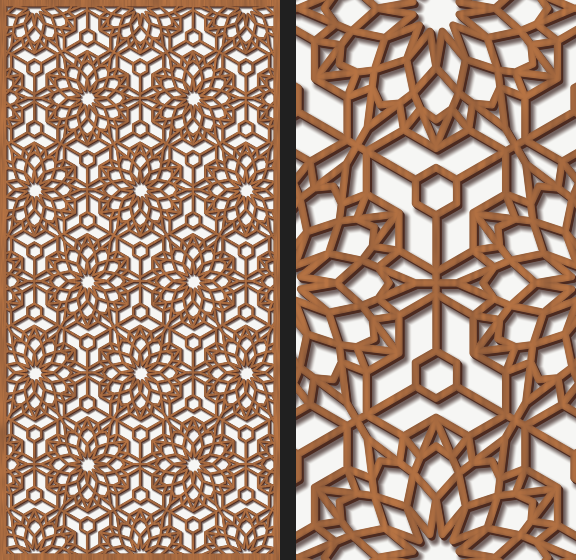
Left: the whole. Right: its middle third, enlarged.
Give the GLSL for this pattern, as a WebGL 1 fragment shader.

```glsl
precision highp float;
// Carved wooden screen: twelve-fold rosettes on a triangular lattice, framed, with a soft shadow.
uniform vec2 u_resolution;

// Lengths are in canvas widths; lattice points below are in rosette spacings.
const float SPACING = 0.3776;
const vec2 LATTICE_SHIFT = vec2(0.5, 0.009);
const float BAR_HALF = 0.0044;
const float FRAME = 0.0235;
const vec2 DEPTH = vec2(0.0025, -0.0030);
const vec2 SHADOW_SHIFT = vec2(0.0055, -0.0065);
const float SHADOW_BLUR = 0.0085;

const vec3 WALL = vec3(0.965, 0.965, 0.955);
const vec3 SHADE = vec3(0.45, 0.39, 0.38);
const vec3 WOOD_LIGHT = vec3(0.72, 0.455, 0.265);
const vec3 WOOD_DARK = vec3(0.53, 0.34, 0.22);
const vec3 SIDE = vec3(0.30, 0.165, 0.125);

// Rosette points, repeated every thirty degrees with a mirror between.
const vec2 PETAL_ROOT = vec2(0.073, 0.0196);
const vec2 PETAL_SHOULDER = vec2(0.186, 0.0);
const vec2 PETAL_TIP = vec2(0.266, 0.0714);
const vec2 KITE_SIDE = vec2(0.317, 0.0497);
const vec2 KITE_NOTCH = vec2(0.352, 0.0);
const vec2 KITE_TIP = vec2(0.434, 0.0);
// Points that link the rosettes around each triangle centre.
const vec2 ARM_TOP = vec2(0.383, 0.221);
const vec2 ARM_CORNER = vec2(0.383, 0.1026);
const vec2 ARM_END = vec2(0.5, 0.035);
const vec2 EDGE_MIDDLE = vec2(0.5, 0.0);
const vec2 HEXAGON_LOW = vec2(0.5, 0.214);
const vec2 HEXAGON_SIDE = vec2(0.435, 0.2512);

float hash(vec2 p) {
  vec3 q = fract(vec3(p.xyx) * 0.1031);
  q += dot(q, q.yzx + 33.33);
  return fract((q.x + q.y) * q.z);
}

float noise(vec2 p) {
  vec2 cell = floor(p), f = fract(p);
  f = f * f * (3.0 - 2.0 * f);
  float low = mix(hash(cell), hash(cell + vec2(1.0, 0.0)), f.x);
  float high = mix(hash(cell + vec2(0.0, 1.0)), hash(cell + 1.0), f.x);
  return mix(low, high, f.y);
}

float segment(vec2 p, vec2 a, vec2 b) {
  vec2 ab = b - a;
  return length(p - a - ab * clamp(dot(p - a, ab) / dot(ab, ab), 0.0, 1.0));
}

// Reflects the side that the normal points to.
vec2 fold(vec2 p, vec2 normal) {
  return p - 2.0 * max(dot(p, normal), 0.0) * normal;
}

// Distance to the bar centre lines.
float lattice(vec2 p) {
  vec2 period = vec2(1.0, 1.7320508);
  vec2 even = mod(p + 0.5 * period, period) - 0.5 * period;
  vec2 odd = mod(p, period) - 0.5 * period;
  vec2 q = abs(dot(even, even) < dot(odd, odd) ? even : odd);
  q = fold(q, vec2(-0.5, 0.866025));
  q.y = abs(q.y);

  // Links between rosettes
  float d = segment(q, ARM_TOP, ARM_CORNER);
  d = min(d, segment(q, ARM_CORNER, ARM_END));
  d = min(d, segment(q, HEXAGON_LOW, EDGE_MIDDLE));
  d = min(d, segment(q, HEXAGON_LOW, HEXAGON_SIDE));
  d = min(d, segment(q, KITE_TIP, EDGE_MIDDLE));

  // Petals and the ring of kites
  q = fold(q, vec2(-0.258819, 0.965926));
  d = min(d, segment(q, PETAL_ROOT, PETAL_SHOULDER));
  d = min(d, segment(q, PETAL_SHOULDER, PETAL_TIP));
  d = min(d, segment(q, PETAL_TIP, KITE_TIP));
  d = min(d, segment(q, KITE_SIDE, KITE_NOTCH));
  return min(d, segment(q, KITE_SIDE, ARM_CORNER));
}

float frameDistance(vec2 p) {
  vec2 border = 0.5 * u_resolution / u_resolution.x - abs(p);
  return min(border.x, border.y) - FRAME;
}

float screenDistance(vec2 p) {
  float bars = lattice(p / SPACING + LATTICE_SHIFT) * SPACING - BAR_HALF;
  return min(bars, frameDistance(p));
}

vec3 wood(vec2 p, float d) {
  float fibre = noise(p * vec2(230.0, 22.0) + 90.0);
  float figure = noise(p * vec2(45.0, 9.0) + 40.0);
  float edge = smoothstep(-0.0035, 0.0, d);
  float dark = 0.55 * fibre + 0.35 * figure + 0.35 * edge - 0.12;
  return mix(WOOD_LIGHT, WOOD_DARK, clamp(dark, 0.0, 1.0));
}

void main() {
  vec2 p = (gl_FragCoord.xy - 0.5 * u_resolution) / u_resolution.x;
  float pixel = 0.6 / u_resolution.x;

  float front = screenDistance(p);
  float side = min(screenDistance(p - DEPTH), screenDistance(p - 0.5 * DEPTH));
  float shadowDistance = screenDistance(p - SHADOW_SHIFT);

  // Layers from the wall to the front face
  float shadow = 1.0 - smoothstep(-0.3 * SHADOW_BLUR, 0.7 * SHADOW_BLUR, shadowDistance);
  vec3 color = mix(WALL, SHADE, shadow);
  color = mix(color, SIDE, 1.0 - smoothstep(-pixel, pixel, side));
  color = mix(color, wood(p, front), 1.0 - smoothstep(-pixel, pixel, front));
  gl_FragColor = vec4(color, 1.0);
}
```
